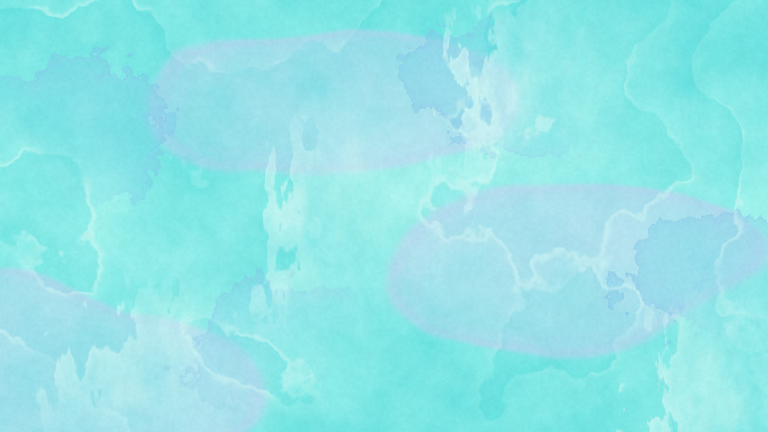
Give the GLSL for this background, as a WebGL 2 fragment shader.

```glsl
#version 300 es
precision highp float;
// Layered aqua watercolour: a folded base wash, large lilac ovals, blue washes
// with crinkled rims and pale plumes that bleed sideways from a ragged edge.
// Shapes are warped distance functions, placed along simple number sequences.

#define OVAL_RADII vec2(0.45, 0.195)
#define WASH_RADII vec2(0.25, 0.155)
#define LILAC_STRENGTH 0.46
#define WASH_STRENGTH 0.36
#define PLUME_STRENGTH 0.72
#define RIM_STRENGTH 0.42
#define FOLD_COUNT 4.2
#define GRAIN 0.04

uniform vec2 u_resolution;
out vec4 fragColor;

const vec3 DEEP_AQUA = vec3(0.40, 0.88, 0.875);
const vec3 LIGHT_AQUA = vec3(0.64, 0.95, 0.925);
const vec3 LILAC = vec3(0.76, 0.84, 0.945);
const vec3 LILAC_RIM = vec3(0.73, 0.77, 0.93);
const vec3 BLUE_WASH = vec3(0.50, 0.84, 0.91);
const vec3 BLUE_RIM = vec3(0.54, 0.72, 0.92);
const vec3 PALE = vec3(0.82, 0.965, 0.955);

float hash(vec2 p) {
    vec3 q = fract(p.xyx * 0.1031);
    q += dot(q, q.yzx + 33.33);
    return fract((q.x + q.y) * q.z);
}

float noise(vec2 p) {
    vec2 i = floor(p), f = fract(p);
    f = f * f * (3.0 - 2.0 * f);
    return mix(mix(hash(i), hash(i + vec2(1, 0)), f.x),
               mix(hash(i + vec2(0, 1)), hash(i + vec2(1, 1)), f.x), f.y);
}

float fbm(vec2 p) {
    float sum = 0.0, amp = 0.5;
    for (int i = 0; i < 4; i++) {
        sum += amp * noise(p);
        p = mat2(1.6, 1.2, -1.2, 1.6) * p + 7.3;
        amp *= 0.5;
    }
    return sum / 0.9375;
}

// Approximate signed distance to an ellipse at the origin.
float ellipse(vec2 p, vec2 radii) {
    return (length(p / radii) - 1.0) * min(radii.x, radii.y);
}

// Soft band of the given half width around zero.
float band(float d, float width) {
    return exp(-d * d / (width * width));
}

void main() {
    vec2 p = gl_FragCoord.xy / u_resolution.y;
    float px = 1.0 / u_resolution.y;
    float crinkle = fbm(p * 15.0 + 20.0) - 0.5;
    float fine = fbm(p * 55.0 + 40.0) - 0.5;
    float cloud = fbm(p * 4.5 + 60.0);
    vec2 warp = vec2(noise(p * 3.0 + 5.0), noise(p * 3.0 + 15.0)) - 0.5;

    // Base wash: tone climbs to each fold, then drops at a thin dried line.
    float fold = fract(FOLD_COUNT * fbm(p * 1.5 + 3.0) + 0.4 * crinkle);
    float drop = 1.0 - smoothstep(0.96, 1.0, fold);
    float tone = 0.2 + 0.35 * fold * drop + 0.75 * (cloud - 0.5);
    tone += 0.09 - 0.13 * cos(6.28 * p.y) + 0.4 * crinkle;
    vec3 col = mix(DEEP_AQUA, LIGHT_AQUA, clamp(tone, 0.0, 1.0));
    float crease = smoothstep(0.9, 0.96, fold) * drop;

    // Lilac ovals with a smooth, doubled rim.
    for (int i = 0; i < 3; i++) {
        float n = float(i);
        vec2 q = p - vec2(0.17 + 0.6 * n, fract(0.14 + 0.62 * n));
        float d = ellipse(q + 0.13 * warp, OVAL_RADII) + 0.012 * crinkle;
        float inside = 1.0 - smoothstep(-0.008, 0.004 + px, d);
        float rim = band(d + 0.012, 0.011) + 0.4 * band(d + 0.035, 0.006);
        col = mix(col, LILAC, LILAC_STRENGTH * inside * (0.45 + 1.1 * cloud));
        col = mix(col, LILAC_RIM, RIM_STRENGTH * rim * (0.6 + 0.8 * fine));
    }

    // Blue washes: crinkled rim on one side, fading out on the other.
    for (int i = 0; i < 4; i++) {
        float n = float(i);
        float angle = 3.6 - 1.35 * abs(n - 2.0);
        vec2 q = p - vec2(0.14 + 0.53 * n, fract(0.69 + 0.55 * n));
        float d = ellipse(q + 0.12 * warp, WASH_RADII);
        d += 0.1 * crinkle + 0.05 * fine;
        float depth = max(-d, 0.0);
        float fade = smoothstep(-0.14, 0.1, dot(q, vec2(cos(angle), sin(angle))));
        float inside = 1.0 - smoothstep(-px, px, d);
        float rim = 0.75 * exp(-depth * 150.0) + 0.3 * exp(-depth * 40.0);
        col = mix(col, BLUE_WASH, WASH_STRENGTH * inside * fade);
        col = mix(col, BLUE_RIM, RIM_STRENGTH * inside * rim * fade);
    }

    // Pale plumes: dripping left edge, long blotchy bleed to the right.
    float drips = fbm(p * vec2(32.0, 13.0) + 80.0) - 0.5;
    for (int i = 0; i < 4; i++) {
        float n = float(i);
        vec2 q = p - vec2(0.22 + 0.44 * n, fract(0.21 + 0.29 * n));
        float d = q.x - 0.4 * q.y + 0.28 * drips + 0.12 * crinkle + 0.16 * warp.x;
        float y = q.y + 0.12 * warp.y + 0.2 * (cloud - 0.5);
        float reach = exp(-pow(abs(y) / 0.17, 3.0));
        float bleed = smoothstep(-0.012, 0.014, d) * exp(-max(d, 0.0) * 5.0);
        float amount = bleed * reach * (0.6 + 0.7 * cloud + 0.8 * crinkle);
        col = mix(col, PALE, clamp(PLUME_STRENGTH * amount, 0.0, 0.85));
    }

    // Dried crease lines and paper grain.
    col = mix(col, PALE, 0.45 * crease * smoothstep(0.38, 0.6, cloud));
    col += GRAIN * (0.6 * fine + 0.5 * (noise(p * 170.0) - 0.5));
    fragColor = vec4(clamp(col, 0.0, 1.0), 1.0);
}
```
